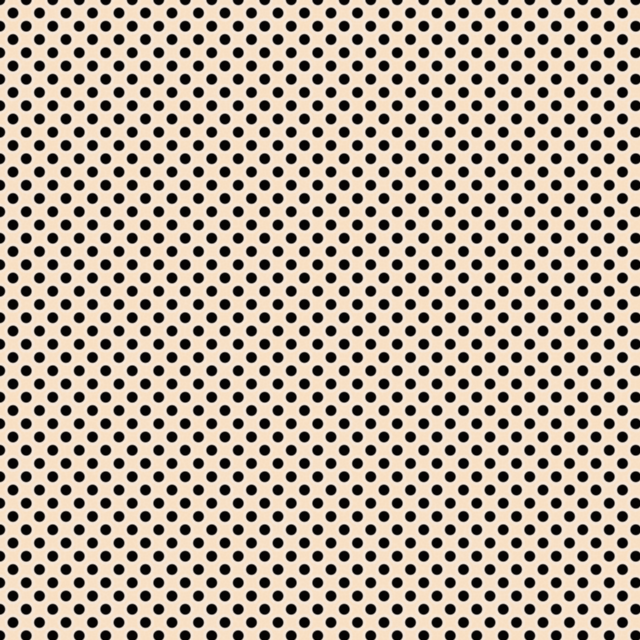
Give the GLSL for this pattern, as a Shadertoy shader.

```glsl
// Staggered black polka dots on warm cream cloth, about 24 repeats each way.
// Two offset square lattices give the distance to the nearest dot; a pale halo
// rings every dot, and cellular noise adds a faint speckle to ink and cloth.

const float REPEATS = 24.15;       // lattice periods across the canvas
const vec2 LATTICE_SHIFT = vec2(0.01);
const float DOT_RADIUS = 0.202;    // lengths below are in lattice periods
const float EDGE_SOFTNESS = 0.042;
const float HALO_WIDTH = 0.125;

const vec3 CREAM = vec3(0.972, 0.878, 0.770);
const vec3 HALO = vec3(0.962, 0.905, 0.850);
const vec3 INK = vec3(0.022, 0.016, 0.014);

vec2 hash2(vec2 cell) {
    vec3 q = fract(cell.xyx * vec3(0.1031, 0.1030, 0.0973));
    q += dot(q, q.yzx + 33.33);
    return fract((q.xx + q.yz) * q.zy);
}

// Distance to the nearest jittered feature point
float cellular(vec2 p) {
    vec2 cell = floor(p);
    vec2 local = fract(p);
    float nearest = 2.0;
    for (int y = -1; y <= 1; y++) {
        for (int x = -1; x <= 1; x++) {
            vec2 offset = vec2(x, y);
            nearest = min(nearest, length(offset + hash2(cell + offset) - local));
        }
    }
    return nearest;
}

// Distance to the nearest point of a unit square lattice
float latticeDistance(vec2 p) {
    return length(fract(p + 0.5) - 0.5);
}

// Signed distance to dots on the lattice and on its half-step copy
float polkaDistance(vec2 p, float radius) {
    return min(latticeDistance(p), latticeDistance(p + 0.5)) - radius;
}

// Cream ground with pale rings and a slight drift in warmth
vec3 clothColour(vec2 p, float dist, float speckle) {
    float ring = 1.0 - smoothstep(HALO_WIDTH * 0.5, HALO_WIDTH * 1.3, dist);
    vec3 cloth = mix(CREAM, HALO, clamp(ring + 0.25 * speckle, 0.0, 1.0));
    float drift = sin(p.x * 1.7 + sin(p.y * 0.9)) * sin(p.y * 1.3 + sin(p.x * 0.7));
    return cloth + vec3(0.002, -0.002, -0.008) * drift + 0.012 * speckle;
}

void mainImage(out vec4 fragColor, in vec2 fragCoord) {
    // Canvas units measured from the upper left corner
    vec2 uv = vec2(fragCoord.x, iResolution.y - fragCoord.y) / iResolution.y;
    vec2 p = uv * REPEATS + LATTICE_SHIFT;
    float pixel = REPEATS / iResolution.y;

    float dist = polkaDistance(p, DOT_RADIUS);
    float speckle = cellular(p * 9.0) - 0.45;

    // Ink over cloth, with a softly printed edge
    float softness = max(EDGE_SOFTNESS, 0.75 * pixel);
    float ink = 1.0 - smoothstep(-softness, softness, dist);
    vec3 colour = mix(clothColour(p, dist, speckle), INK + 0.015 * speckle, ink);

    fragColor = vec4(clamp(colour, 0.0, 1.0), 1.0);
}
```
